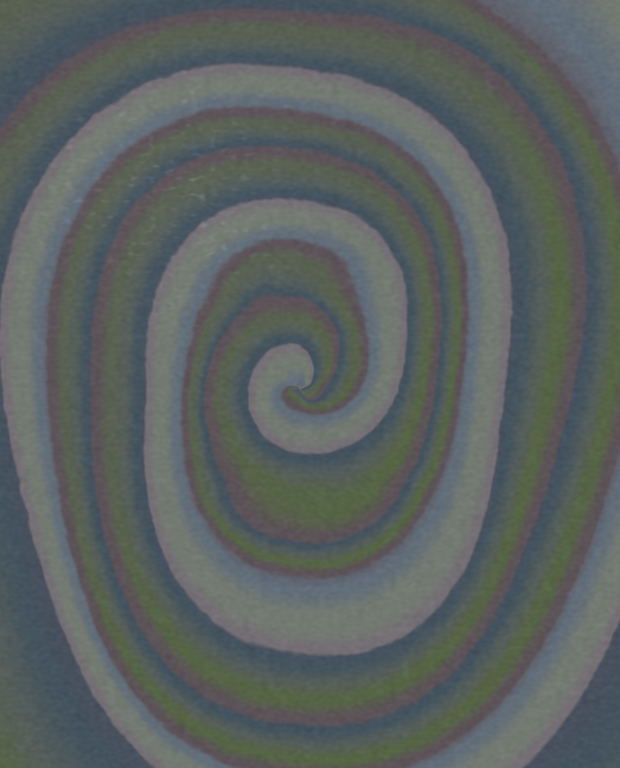
Reproduce this background procedurally as a Shadertoy shader.

```glsl
const float TAU = 6.2831853;
const vec2 CENTER = vec2(0.484, 0.495);      // spiral eye, fraction of canvas
const float TALLNESS = 1.4;                  // height over width of outer turns
const float SQUARENESS = 2.35;               // superellipse exponent
const vec3 ARM_START = vec3(0.061, 0.117, 0.146);   // pale, inner dark, outer dark
const vec3 ARM_GROWTH = vec3(0.146, 0.154, 0.169);  // radius gained per turn
const vec3 FLARE_START = vec3(2.1, 1.95, 1.72);     // turns where arms open out
const vec3 FLARE = vec3(0.5, 1.5, 3.0);
const float EDGE_SOFTNESS = 0.005;
const float WOBBLE = 0.003;
const float GRAIN = 0.035;
const vec2 GLARE_POS = vec2(-0.17, 0.26);
const float GLARE = 0.08;

const vec3 DUSK = vec3(0.37, 0.37, 0.41);
const vec3 SKY = vec3(0.38, 0.428, 0.472);
const vec3 SAGE = vec3(0.45, 0.477, 0.447);
const vec3 LAVENDER = vec3(0.455, 0.435, 0.455);
const vec3 NAVY = vec3(0.285, 0.315, 0.365);
const vec3 TEAL = vec3(0.265, 0.325, 0.37);
const vec3 STONE = vec3(0.335, 0.37, 0.35);
const vec3 MOSS = vec3(0.345, 0.38, 0.32);
const vec3 OLIVE = vec3(0.335, 0.395, 0.27);
const vec3 UMBER = vec3(0.36, 0.325, 0.345);

vec2 hashGradient(vec2 cell) {
    vec2 q = vec2(dot(cell, vec2(127.1, 311.7)), dot(cell, vec2(269.5, 183.3)));
    return 2.0 * fract(sin(q) * 43758.5) - 1.0;
}

float gradientNoise(vec2 p) {
    vec2 i = floor(p), f = fract(p);
    vec2 s = f * f * f * (f * (f * 6.0 - 15.0) + 10.0);
    vec2 e = vec2(1.0, 0.0);
    float low = mix(dot(hashGradient(i), f), dot(hashGradient(i + e), f - e), s.x);
    float high = mix(dot(hashGradient(i + e.yx), f - e.yx),
                     dot(hashGradient(i + 1.0), f - 1.0), s.x);
    return mix(low, high, s.y);
}

float bell(float x, float middle, float width) {
    float d = (x - middle) / width;
    return exp(-d * d);
}

// Radius of the three arm edges after a number of turns
vec3 armEdges(float t) {
    vec3 opening = max(t - FLARE_START, 0.0);
    vec3 edges = ARM_START + ARM_GROWTH * t + FLARE * opening * opening;
    edges += 0.033 * bell(t, -0.3, 0.22) - 0.019 * bell(t, 0.36, 0.22);
    // Hand-drawn swells and pinches of each arm
    edges.x += 0.009 * bell(t, 0.66, 0.18) - 0.015 * bell(t, -0.36, 0.1)
             - 0.012 * bell(t, 1.03, 0.08) + 0.012 * bell(t, 1.36, 0.07)
             - 0.021 * bell(t, 1.56, 0.15) + 0.018 * bell(t, 1.98, 0.12)
             + 0.022 * bell(t, 2.38, 0.1);
    edges.y += 0.09 * bell(t, 2.12, 0.15) - 0.028 * bell(t, -0.45, 0.12)
             - 0.012 * bell(t, 0.58, 0.12) - 0.007 * bell(t, 1.0, 0.1)
             - 0.018 * bell(t, 1.77, 0.1);
    edges.z += 0.04 * bell(t, -1.0, 0.2) + 0.028 * bell(t, 1.45, 0.12)
             - 0.017 * bell(t, 0.58, 0.12) - 0.015 * bell(t, 1.68, 0.06);
    return edges;
}

// Round at the eye, a tall uneven superellipse further out
float spiralRadius(vec2 p, float angle) {
    float r = length(p);
    vec2 q = pow(abs(p / vec2(1.0, TALLNESS)) + 1e-5, vec2(SQUARENESS));
    float oval = pow(q.x + q.y, 1.0 / SQUARENESS);
    float skew = 0.012 * cos(angle) + 0.027 * cos(2.0 * angle)
               - 0.016 * sin(angle) - 0.048 * sin(3.0 * angle);
    float size = mix(r, oval, smoothstep(0.085, 0.195, r));
    return size / (1.0 + skew * smoothstep(0.13, 0.39, r));
}

// Colour across a band, from its inner to its outer edge
vec3 bandColor(int kind, float x, vec3 green) {
    if (kind == 0) {
        vec3 pale = mix(DUSK, SKY, smoothstep(0.0, 0.18, x));
        pale = mix(pale, SAGE, smoothstep(0.2, 0.52, x));
        return mix(pale, LAVENDER, smoothstep(0.72, 0.96, x));
    }
    vec3 dark = mix(NAVY, TEAL, smoothstep(0.0, 0.18, x));
    dark = mix(dark, STONE, smoothstep(0.15, 0.47, x));
    dark = mix(dark, green, smoothstep(0.42, 0.66, x));
    return mix(dark, UMBER, smoothstep(0.7, 0.94, x));
}

void mainImage(out vec4 fragColor, in vec2 fragCoord) {
    vec2 p = (fragCoord - CENTER * iResolution.xy) / iResolution.y;
    float angle = atan(-p.y, -p.x);
    float turn = fract(angle / TAU);
    float radius = spiralRadius(p, angle);
    radius += WOBBLE * (gradientNoise(p * 28.0) + 0.7 * gradientNoise(p * 95.0));
    radius = max(radius, 0.0);

    // Nearest arm edges on either side
    float inner = 0.0, outer = 10.0;
    int innerKind = 0, outerKind = 0;
    for (int n = -2; n <= 3; n++) {
        vec3 edges = armEdges(turn + float(n));
        for (int k = 0; k < 3; k++) {
            float edge = edges[k];
            if (edge <= radius && edge > inner) { inner = edge; innerKind = k; }
            if (edge > radius && edge < outer) { outer = edge; outerKind = k; }
        }
    }
    float across = (radius - inner) / max(outer - inner, 1e-4);

    // Greens grow richer toward the lower right
    vec3 green = mix(MOSS, OLIVE, smoothstep(-0.25, 0.25, p.x - p.y));
    vec3 color = mix(bandColor(innerKind, 1.0, green), bandColor(outerKind, across, green),
                     smoothstep(0.0, EDGE_SOFTNESS, radius - inner));

    // Paint grain and a speckled sheen
    float grain = gradientNoise(p * vec2(120.0, 170.0)) + 0.6 * gradientNoise(p * 55.0);
    float speckle = smoothstep(0.1, 0.6, gradientNoise(p * vec2(75.0, 130.0) + 9.0));
    float sheen = bell(length(p - GLARE_POS), 0.0, 0.16);
    color += GRAIN * grain + sheen * (GLARE * speckle + 0.012);

    fragColor = vec4(clamp(color, 0.0, 1.0), 1.0);
}
```
